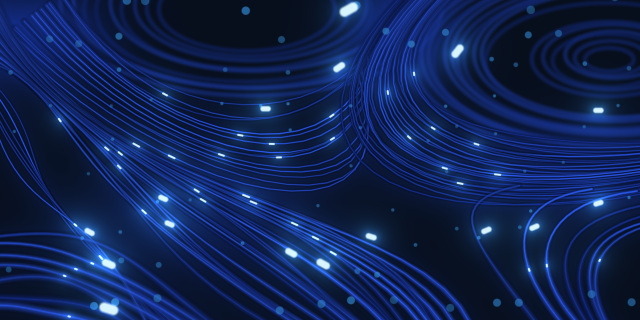
Give the GLSL for this background, as a Shadertoy shader.

```glsl
// Bundles of glowing blue optical fibres sweeping and swirling over a dark ground.
const vec3 GROUND = vec3(0.028, 0.058, 0.112);
const vec3 HAZE = vec3(0.035, 0.09, 0.33);
const vec3 DIM = vec3(0.05, 0.12, 0.38);
const vec3 LIT = vec3(0.14, 0.29, 0.78);
const vec3 CYAN = vec3(0.18, 0.5, 0.78);
const vec3 WHITE = vec3(0.88, 0.98, 1.0);
const float FIBRE_WIDTH = 0.0027;  // half width
const float SHADOW = 0.4;  // darkening beside each fibre
const float DEFOCUS = 0.008;  // softness near top and bottom
const vec2 RING_SQUASH = vec2(1.0, 2.1);
const float BOKEH_CELL = 0.105;
const int SEGMENTS = 20;

// Bright fibre tips: x, y, angle
const vec3 TIP[16] = vec3[16](
  vec3(1.09, 0.97, 0.5), vec3(1.06, 0.79, 0.6), vec3(0.83, 0.66, 0), vec3(1.43, 0.84, 0.9),
  vec3(1.87, 0.655, 0), vec3(0.51, 0.38, -0.4), vec3(0.91, 0.21, -0.5), vec3(1.01, 0.175, -0.5),
  vec3(0.34, 0.035, -0.3), vec3(0.34, 0.175, -0.4), vec3(0.53, 0.3, -0.4), vec3(1.87, 0.365, 0.3),
  vec3(1.67, 0.29, 0.4), vec3(1.52, 0.28, 0.4), vec3(1.16, 0.26, -0.3), vec3(0.28, 0.275, -0.5));

float hash(vec2 p) { return fract(sin(dot(p, vec2(127.1, 311.7))) * 43758.5453); }

float segment(vec2 p, vec2 a, vec2 b) {
  vec2 ab = b - a;
  return length(p - a - ab * clamp(dot(p - a, ab) / (dot(ab, ab) + 1e-7), 0., 1.));
}

float pool(vec2 p, vec2 center, vec2 size) {
  vec2 q = (p - center) / size;
  return exp(-dot(q, q));
}

float defocus(float y) { return DEFOCUS * smoothstep(0.18, 0.5, abs(y - 0.5)); }

float cover(float d, float radius, float soft) {
  return 1. - smoothstep(max(radius - soft, 0.), radius + soft, d);
}

// Point on a fibre between two cubic guide curves, with a slow weave
vec2 fibre(mat4x2 first, mat4x2 last, float lane, float phase, float t) {
  float u = 1. - t;
  vec4 w = vec4(u * u * u, 3. * u * u * t, 3. * u * t * t, t * t * t);
  return mix(first * w, last * w, lane + 0.05 * sin(5. * t + phase));
}

void addSpark(inout vec3 col, float d, float radius, float glow) {
  col += CYAN * glow * (0.35 * exp(-d * 26.) + 0.6 * exp(-d * 75.));
  col = mix(col, WHITE, 0.95 * cover(d, radius, 0.5 / iResolution.y + 0.25 * radius));
}

void bundle(inout vec3 col, vec2 p, mat4x2 first, mat4x2 last, float count, float thick) {
  vec2 low = vec2(9.), high = -low;
  for (int k = 0; k < 4; k++) {
    low = min(low, min(first[k], last[k]));
    high = max(high, max(first[k], last[k]));
  }
  if (any(lessThan(p, low - 0.12)) || any(greaterThan(p, high + 0.12))) return;
  float nearest = 9., spark = 9., radius = FIBRE_WIDTH * thick;
  float soft = 0.6 / iResolution.y + defocus(p.y) * thick;
  for (float i = 0.; i < count; i++) {
    float h = hash(vec2(i, count)), g = hash(vec2(count, i + 7.3));
    float lane = (i + 0.5 + (h - 0.5) * 0.9) / count, phase = 6.28 * g, d = 9.;
    vec2 a = fibre(first, last, lane, phase, 0.);
    for (int k = 1; k <= SEGMENTS; k++) {
      vec2 b = fibre(first, last, lane, phase, float(k) / float(SEGMENTS));
      d = min(d, segment(p, a, b));
      a = b;
    }
    col *= 1. - SHADOW * cover(d, radius * 2.2, radius + soft);
    vec3 tint = mix(DIM, LIT, g) * (1.2 - 0.4 * min(d / radius, 1.));
    col = mix(col, tint, (0.6 + 0.4 * h) * cover(d, radius, soft));
    nearest = min(nearest, d);
    float t = 0.25 + 0.55 * h;
    if (g > 0.65) spark = min(spark, segment(p, fibre(first, last, lane, phase, t),
      fibre(first, last, lane, phase, t + 0.01)));
  }
  col += HAZE * 0.24 * exp(-nearest * 32.);
  addSpark(col, spark, 0.003, 0.45);
}

// Soft concentric elliptical fibres
void rings(inout vec3 col, vec2 p, vec2 center, float inner, float outer, float count) {
  for (float i = 0.; i < count; i++) {
    float h = hash(vec2(i, outer));
    vec2 q = (p - center - 0.03 * (h - 0.5)) * RING_SQUASH;
    float r = length(q) + 1e-4;
    float d = abs(r - mix(inner, outer, (i + 0.6 * h) / count)) * r / (length(q * RING_SQUASH) + 1e-4);
    col = mix(col, mix(DIM, LIT, 0.5 * h), 0.55 * cover(d, 0.005, 0.009));
  }
}

void mainImage(out vec4 fragColor, in vec2 fragCoord) {
  vec2 p = fragCoord / iResolution.xy * vec2(2, 1);
  // Ground and pools of haze
  float haze = pool(p, vec2(0.06, 0.9), vec2(0.24, 0.15)) + pool(p, vec2(1.25, 0.9), vec2(0.15, 0.2))
    + 0.5 * pool(p, vec2(0.6, 0.33), vec2(0.35, 0.17)) + 0.5 * pool(p, vec2(1.75, 0.48), vec2(0.4, 0.13));
  vec3 col = GROUND + HAZE * haze;
  // Blurred swirls at the back
  rings(col, p, vec2(0.78, 0.98), 0.27, 0.62, 9.);
  rings(col, p, vec2(1.91, 0.82), 0.07, 0.27, 6.);
  rings(col, p, vec2(1.91, 0.82), 0.38, 0.66, 12.);
  // Hanging loops, right sweep, lower right arches
  bundle(col, p, mat4x2(0.2, 1.02, 0.45, 0.62, 0.95, 0.5, 1.25, 0.97),
    mat4x2(0, 0.88, 0.5, 0.37, 1.38, 0.17, 1.1, 0.75), 14., 0.9);
  bundle(col, p, mat4x2(1.42, 1.02, 1.1, 0.72, 1.45, 0.52, 2.05, 0.55),
    mat4x2(1.26, 1.02, 0.82, 0.55, 1.2, 0.22, 2.05, 0.4), 27., 1.);
  bundle(col, p, mat4x2(1.62, 0.42, 1.36, 0.36, 1.5, 0.2, 1.68, -0.03),
    mat4x2(2.05, 0.4, 1.65, 0.36, 1.66, 0.15, 1.85, -0.03), 3., 1.3);
  bundle(col, p, mat4x2(2.05, 0.38, 1.7, 0.33, 1.72, 0.15, 1.84, -0.03),
    mat4x2(2.05, 0.28, 1.85, 0.22, 1.84, 0.1, 1.92, -0.03), 4., 1.4);
  // Left strands, diagonal sweep, foreground corner
  bundle(col, p, mat4x2(-0.02, 0.76, 0.2, 0.55, -0.05, 0.38, 0.6, -0.02),
    mat4x2(-0.02, 0.6, 0.05, 0.3, 0.3, 0.4, 0.45, -0.02), 6., 0.9);
  bundle(col, p, mat4x2(-0.02, 1, 0.3, 0.3, 1.3, 0.42, 1.48, -0.02),
    mat4x2(-0.02, 0.8, 0.25, 0.7, 0.21, 0.34, 0.86, -0.02), 26., 1.15);
  bundle(col, p, mat4x2(-0.02, 0.28, 0.3, 0.3, 0.4, 0.2, 0.72, -0.03),
    mat4x2(-0.02, 0.02, 0.1, 0.04, 0.25, 0.02, 0.35, -0.05), 7., 1.8);
  // Bokeh discs, one per cell
  vec2 cell = floor(p / BOKEH_CELL);
  float pick = hash(cell + 3.7), size = 0.005 + defocus((cell.y + 0.5) * BOKEH_CELL);
  vec2 spot = (cell + 0.2 + 0.6 * vec2(hash(cell + 11.), hash(cell + 23.))) * BOKEH_CELL;
  float disc = cover(length(p - spot), size, 0.8 / iResolution.y);
  col = mix(col, CYAN, 0.75 * pick * step(0.6, pick) * disc);
  // Bright tips, larger when out of focus
  for (int i = 0; i < TIP.length(); i++) {
    vec3 tip = TIP[i];
    size = 0.008 + 0.9 * defocus(tip.y);
    vec2 reach = size * vec2(cos(tip.z), sin(tip.z));
    addSpark(col, segment(p, tip.xy - reach, tip.xy + reach), size, 0.9);
  }
  fragColor = vec4(min(col, 1.), 1);
}
```
